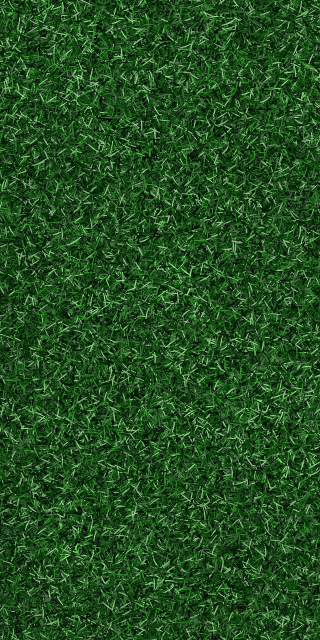
Reproduce this texture procedurally as a WebGL 2 fragment shader.

```glsl
#version 300 es
precision highp float;

uniform vec2 u_resolution;
out vec4 fragColor;

// Sizes are fractions of the canvas width
#define LAYERS 12
#define CELL 0.021
#define HALF_LENGTH 0.019
#define HALF_WIDTH 0.0019
#define SHADOW 0.12
#define PATCHINESS 0.22
#define SOIL vec3(0.005, 0.06, 0.01)
#define DEEP_GREEN vec3(0.05, 0.18, 0.05)
#define MID_GREEN vec3(0.085, 0.32, 0.075)
#define FRESH_GREEN vec3(0.21, 0.53, 0.18)
#define GREY_GREEN vec3(0.27, 0.43, 0.26)
#define PALE_GREEN vec3(0.52, 0.75, 0.49)

float hash(vec2 p) {
    return fract(sin(dot(p, vec2(127.1, 311.7))) * 43758.5453);
}

float valueNoise(vec2 p) {
    vec2 i = floor(p);
    vec2 f = fract(p);
    f = f * f * (3.0 - 2.0 * f);
    float low = mix(hash(i), hash(i + vec2(1.0, 0.0)), f.x);
    float high = mix(hash(i + vec2(0.0, 1.0)), hash(i + vec2(1.0, 1.0)), f.x);
    return mix(low, high, f.y);
}

mat2 rotation(float angle) {
    float c = cos(angle);
    float s = sin(angle);
    return mat2(c, s, -s, c);
}

// Blade colour by cumulative share
vec3 bladeColor(float pick) {
    if (pick < 0.10) return SOIL;
    if (pick < 0.33) return DEEP_GREEN;
    if (pick < 0.56) return MID_GREEN;
    if (pick < 0.72) return FRESH_GREEN;
    if (pick < 0.87) return GREY_GREEN;
    return PALE_GREEN;
}

// Paints one slightly curved, tapering blade with a faint shadow over the turf
vec3 paintBlade(vec3 turf, vec2 p, vec2 id, float pixel) {
    vec2 center = (id + vec2(hash(id + 3.1), hash(id + 7.7))) * CELL;
    vec2 q = rotation(6.2832 * hash(id + 11.3)) * (p - center);
    float halfLength = HALF_LENGTH * mix(0.5, 1.0, hash(id + 17.9));
    float along = q.x / halfLength;
    float bend = (hash(id + 23.5) - 0.5) * 0.25 * halfLength;
    q.y -= bend * (along * along - 0.4);

    float thickness = HALF_WIDTH * mix(0.75, 1.15, hash(id + 29.1));
    thickness *= 1.0 - 0.45 * smoothstep(-0.2, 1.0, along);
    float dist = length(vec2(max(abs(q.x) - halfLength, 0.0), q.y)) - thickness;

    float cover = clamp(0.5 - dist / pixel, 0.0, 1.0);
    float shade = 1.0 - SHADOW * (1.0 - smoothstep(0.0, 2.0 * HALF_WIDTH, dist));
    float light = mix(0.9, 1.25, clamp(along * 0.5 + 0.5, 0.0, 1.0));
    return mix(turf * shade, bladeColor(hash(id + 37.3)) * light, cover);
}

void main() {
    vec2 uv = gl_FragCoord.xy / u_resolution.x;
    float pixel = 1.0 / u_resolution.x;
    vec3 turf = SOIL;

    // Stacked layers of scattered blades, each on its own turned grid
    for (int layer = 0; layer < LAYERS; layer++) {
        float level = float(layer);
        vec2 p = rotation(level * 1.37) * uv + level * vec2(3.71, 5.23);
        vec2 cell = floor(p / CELL);
        for (int y = -1; y <= 1; y++) {
            for (int x = -1; x <= 1; x++) {
                turf = paintBlade(turf, p, cell + vec2(x, y), pixel);
            }
        }
    }

    // Broad, gentle patches of light
    float patches = 0.6 * valueNoise(uv * 3.5 + 4.0) + 0.4 * valueNoise(uv * 9.0);
    turf *= 1.0 + PATCHINESS * (patches - 0.5);

    fragColor = vec4(turf, 1.0);
}
```
